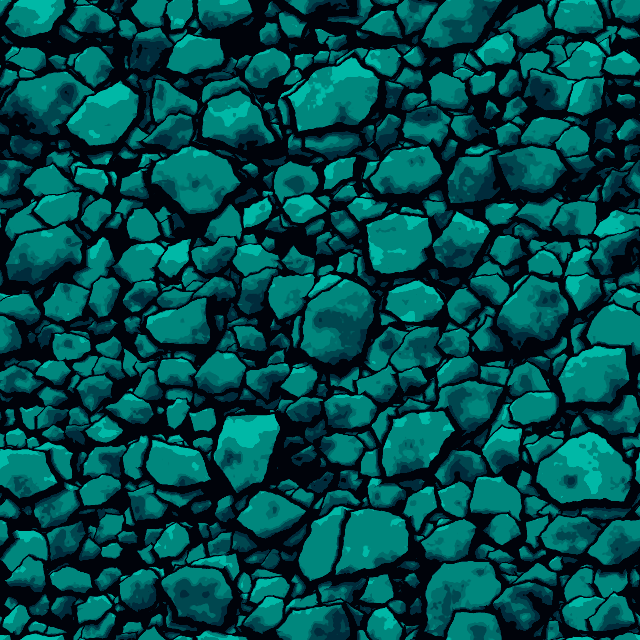
Give the GLSL for this texture, as a WebGL 1 fragment shader.

```glsl
precision highp float;
// Seamless bed of crushed teal gravel: angular stones in three sizes over black gaps.

uniform vec2 u_resolution;

#define SMALL_STONES 27.0
#define MEDIUM_STONES 16.0
#define LARGE_STONES 9.0
#define GRAIN_FREQ 28.0
#define ROUGH_FREQ 36.0
#define ROUGHNESS 0.016
#define STRETCH 1.25
#define TILT 0.3
#define EDGE_BLUR 0.001
#define TONE_BLUR 0.012

const float TAU = 6.2831853;
const vec2 LIGHT = vec2(-0.29, 0.957);

float hash(vec2 p) {
  vec3 q = fract(p.xyx * 0.1031);
  q += dot(q, q.yzx + 33.33);
  return fract((q.x + q.y) * q.z);
}

// Value noise that wraps after "period" cells.
float noise(vec2 p, float period, float seed) {
  vec2 i = floor(p);
  vec2 f = fract(p);
  f = f * f * (3.0 - 2.0 * f);
  vec2 a = mod(i, period) + seed;
  vec2 b = mod(i + 1.0, period) + seed;
  return mix(mix(hash(a), hash(vec2(b.x, a.y)), f.x),
             mix(hash(vec2(a.x, b.y)), hash(b), f.x), f.y);
}

float fbm(vec2 uv, float freq, float seed) {
  float sum = 0.0;
  float weight = 0.5333;
  for (int i = 0; i < 4; i++) {
    sum += weight * noise(uv * freq, freq, seed);
    freq *= 2.0;
    weight *= 0.5;
    seed += 31.0;
  }
  return sum;
}

// Paints one layer of stones, with their contact shadows, over the tone below.
float addStones(float tone, vec2 uv, float count, float chance, float base, float grain) {
  vec2 grid = uv * count;
  vec2 cell = floor(grid);
  for (int j = 0; j < 3; j++) {
    for (int i = 0; i < 3; i++) {
      vec2 offset = vec2(float(i) - 1.0, 1.0 - float(j));
      vec2 id = mod(cell + offset, count) + count * 17.0;
      if (hash(id + 5.3) > chance) continue;

      // Local frame of the stone
      vec2 jitter = vec2(hash(id + 11.7), hash(id + 23.1));
      vec2 p = grid - cell - offset - mix(vec2(0.2), vec2(0.8), jitter);
      float angle = TILT + 1.6 * (hash(id + 37.9) - 0.5);
      float c = cos(angle);
      float s = sin(angle);
      vec2 q = vec2(c * p.x + s * p.y, c * p.y - s * p.x);
      vec2 light = vec2(c * LIGHT.x + s * LIGHT.y, c * LIGHT.y - s * LIGHT.x);
      q *= vec2(1.0 / STRETCH, 1.1);

      // Convex polygon with uneven sides
      float radius = mix(0.32, 0.58, hash(id + 41.3));
      float dist = -9.0;
      vec2 facet = vec2(0.0);
      for (int k = 0; k < 7; k++) {
        float side = float(k);
        float turn = (side + 0.8 * hash(id + side * 3.7 + 51.0)) * TAU / 7.0;
        vec2 normal = vec2(cos(turn), sin(turn));
        float d = dot(q, normal) - radius * mix(0.7, 1.1, hash(id + side * 7.1 + 83.0));
        if (d > dist) {
          dist = d;
          facet = normal;
        }
      }

      // Shadow around the stone, deeper on the side away from the light
      float facing = dot(facet, light);
      float reach = mix(0.22, 0.06, 0.5 + 0.5 * facing);
      tone *= smoothstep(0.3 * reach, reach, dist);

      // Lit facets, mottled surface and a shade of its own
      float bevel = smoothstep(-0.5 * radius, 0.0, dist);
      float shade = base + 0.16 * facing * bevel + 0.1 * dot(q, light) / radius;
      shade += 0.35 * (hash(id + 61.9) - 0.5);
      shade += mix(0.6, 1.35, hash(id + 71.3)) * (grain - 0.5);
      float blur = EDGE_BLUR * count;
      tone = mix(tone, max(shade, 0.0), 1.0 - smoothstep(-blur, blur, dist));
    }
  }
  return tone;
}

float band(float threshold, float tone) {
  return smoothstep(threshold - TONE_BLUR, threshold + TONE_BLUR, tone);
}

// Six flat colours from black gap to highlight.
vec3 palette(float tone) {
  vec3 color = vec3(0.0, 0.01, 0.04);
  color = mix(color, vec3(0.0, 0.17, 0.23), band(0.12, tone));
  color = mix(color, vec3(0.0, 0.28, 0.31), band(0.27, tone));
  color = mix(color, vec3(0.0, 0.43, 0.42), band(0.40, tone));
  color = mix(color, vec3(0.0, 0.53, 0.49), band(0.47, tone));
  return mix(color, vec3(0.0, 0.72, 0.65), band(0.79, tone));
}

void main() {
  vec2 uv = gl_FragCoord.xy / u_resolution;
  float grain = fbm(uv, GRAIN_FREQ, 3.0);
  vec2 rough = vec2(fbm(uv, ROUGH_FREQ, 301.0), fbm(uv, ROUGH_FREQ, 607.0)) - 0.5;
  vec2 bed = uv + ROUGHNESS * rough;

  float tone = addStones(0.0, bed, SMALL_STONES, 0.95, 0.43, grain);
  tone = addStones(tone, bed, MEDIUM_STONES, 0.85, 0.52, grain);
  tone = addStones(tone, bed, LARGE_STONES, 0.45, 0.54, grain);
  gl_FragColor = vec4(palette(tone), 1.0);
}
```
